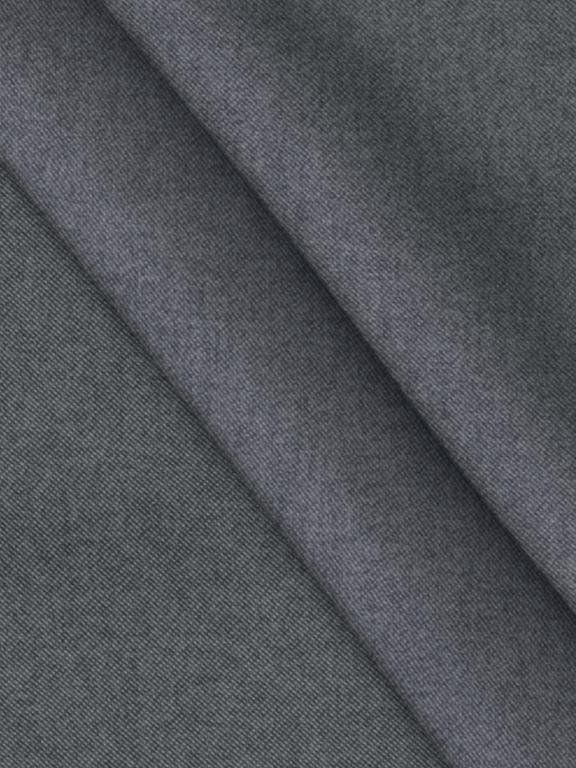
Reproduce this texture procedurally as a Shadertoy shader.

```glsl
// Grey twill cloth lying in two diagonal folds.
// Curved fold lines split it into three panels, each shaded by its distance
// to the fold, then covered with a fine diagonal weave and thread noise.
#define TWILL_PITCH 0.0052
#define WEAVE_CONTRAST 0.052
#define FLAT_CONTRAST 0.085
#define GRAIN 0.12
#define MOTTLE 0.035
#define EDGE_SOFTNESS 0.003
#define BASE_TONE 0.325
#define NEUTRAL_TINT vec3(-0.011, 0.004, 0.012)
#define SHEEN_TINT vec3(-0.008, -0.002, 0.028)

const float TAU = 6.2831853;

float hash(vec2 p) {
    vec3 q = fract(vec3(p.xyx) * 0.1031);
    q += dot(q, q.yzx + 33.33);
    return fract((q.x + q.y) * q.z);
}

float noise(vec2 p) {
    vec2 i = floor(p), f = fract(p);
    f = f * f * (3.0 - 2.0 * f);
    return mix(mix(hash(i), hash(i + vec2(1, 0)), f.x),
               mix(hash(i + vec2(0, 1)), hash(i + vec2(1, 1)), f.x), f.y);
}

// Soft bump of height 1 around a centre
float bump(float x, float centre, float width) {
    float t = (x - centre) / width;
    return exp(-t * t);
}

// Signed distances to the upper (x) and lower (y) fold, positive to the right
vec2 foldDistances(vec2 p) {
    float down = 1.0 - p.y;
    float upper = 0.130 + 0.781 * down + 0.008 * sin(7.0 * down);
    float t = down - 0.208;
    float lower = t * (0.78 - 0.05 * t);
    return (p.x - vec2(upper, lower)) * 0.788;
}

// Diagonal ribs broken into small beads, running down to the right
float twill(vec2 p, float angle) {
    vec2 dir = vec2(cos(angle), -sin(angle));
    float along = dot(p, dir);
    float across = dot(p, vec2(-dir.y, dir.x)) + 0.003 * noise(p * 14.0);
    float rib = sin(TAU * across / TWILL_PITCH);
    float bead = cos(TAU * along / (1.35 * TWILL_PITCH) + 2.0 * noise(p * 60.0));
    return rib * (0.85 + 0.3 * bead) + 0.3 * bead;
}

void mainImage(out vec4 fragColor, in vec2 fragCoord) {
    vec2 p = fragCoord / iResolution.y;
    vec2 d = foldDistances(p);
    float soft = max(EDGE_SOFTNESS, 1.0 / iResolution.y);
    float onUpper = smoothstep(-soft, soft, d.x);
    float onLower = smoothstep(-soft, soft, d.y);
    float drift = noise(p * vec2(5.0, 7.0) + 3.0) - 0.5;

    // Upper panel: lit roll, dark hollow, then level cloth
    float upperLight = bump(d.x, 0.055, 0.055);
    float upperTone = BASE_TONE + 0.005 + 0.06 * upperLight
        - 0.065 * bump(d.x + 0.06 * drift, 0.185, 0.065)
        - 0.07 * (1.0 - smoothstep(0.0, 0.022, d.x));

    // Middle panel: lit roll on the left, cast shadow on the right
    float middleLight = bump(d.y, 0.05, 0.06);
    float shadowDepth = mix(0.13, 0.18, smoothstep(0.0, 0.45, 1.0 - p.y));
    float middleTone = BASE_TONE - 0.005 + 0.06 * middleLight
        - shadowDepth * exp(min(d.x, 0.0) / 0.042)
        - 0.07 * (1.0 - smoothstep(0.0, 0.02, d.y));

    // Lower panel: level cloth with a thin shadow under the fold
    float lowerTone = BASE_TONE + 0.012 - 0.14 * exp(min(d.y, 0.0) / 0.014);

    float tone = mix(mix(lowerTone, middleTone, onLower), upperTone, onUpper);
    float sheen = mix(mix(0.1, 0.5 + 0.5 * middleLight, onLower),
                      0.25 + 0.75 * upperLight, onUpper);

    // Weave, fading out where the ribs are too fine for the pixels
    float visible = clamp(TWILL_PITCH * iResolution.y - 1.5, 0.0, 1.0);
    float weave = mix(mix(twill(p, 0.72), twill(p, 0.92), onLower),
                      twill(p, 0.74), onUpper);
    float contrast = mix(FLAT_CONTRAST, WEAVE_CONTRAST, onLower);
    float detail = contrast * weave * visible;

    // Thread irregularity: fine grain, crossing slubs and broad mottling
    detail += GRAIN * (noise(p * 330.0) - 0.5);
    detail += MOTTLE * (noise(p * vec2(35.0, 190.0)) - 0.5);
    detail += MOTTLE * (noise(p * vec2(170.0, 28.0) + 9.0) - 0.5);
    detail += MOTTLE * drift;
    tone += detail * clamp(tone / BASE_TONE, 0.5, 1.15);

    vec3 colour = tone + mix(NEUTRAL_TINT, SHEEN_TINT, sheen);
    fragColor = vec4(clamp(colour, 0.0, 1.0), 1.0);
}
```
